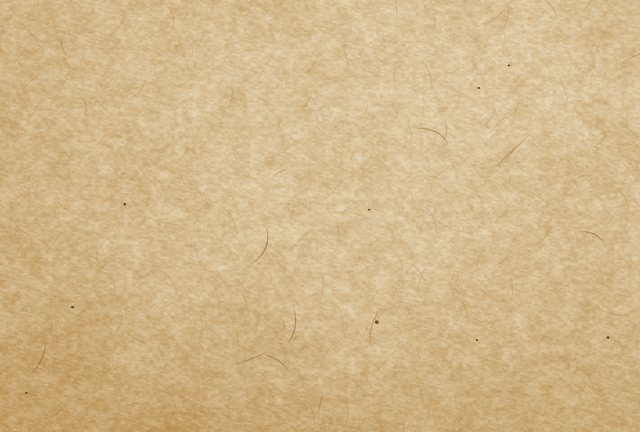
A Shadertoy shader for this texture:

```glsl
// Draws a sheet of tan recycled kraft paper with fine fibres, rare specks and soft shading.

const vec3 PAPER_LIGHT  = vec3(0.855, 0.765, 0.605);
const vec3 PAPER_DARK   = vec3(0.760, 0.620, 0.400);
const vec3 FIBRE_TAN    = vec3(0.700, 0.500, 0.250);
const vec3 FIBRE_BROWN  = vec3(0.560, 0.350, 0.140);
const vec3 FIBRE_PALE   = vec3(0.920, 0.850, 0.710);
const vec3 SPECK_BROWN  = vec3(0.400, 0.210, 0.080);

const vec2  LIGHT_CENTRE  = vec2(0.66, 0.74);  // share of the canvas
const float LIGHT_FALLOFF = 1.25;
const float GRAIN_AMOUNT  = 0.55;
const float MOTTLE_AMOUNT = 0.34;
const float CLOUD_AMOUNT  = 0.22;
const float EDGE_SOFTNESS = 0.0014;            // share of the canvas height
const float STEEP = 1.40;                      // main fibre direction, radians
const float FLAT  = -0.10;

vec3 hash3(vec2 cell, float seed) {
    vec3 p = fract(vec3(cell.xyx + seed * 17.3) * vec3(0.1031, 0.1030, 0.0973));
    p += dot(p, p.yxz + 33.33);
    return fract((p.xxy + p.yzz) * p.zyx);
}

float noise(vec2 p, float seed) {
    vec2 i = floor(p), f = fract(p);
    f = f * f * (3.0 - 2.0 * f);
    float low  = mix(hash3(i, seed).x, hash3(i + vec2(1, 0), seed).x, f.x);
    float high = mix(hash3(i + vec2(0, 1), seed).x, hash3(i + vec2(1, 1), seed).x, f.x);
    return mix(low, high, f.y) - 0.5;
}

float softness() {
    return max(EDGE_SOFTNESS, 0.6 / iResolution.y);
}

// Coverage of curved, tapered hairs, at most one per grid cell.
float fibres(vec2 p, float size, float width, float density, float angle, float spread, float seed) {
    vec2 home = floor(p / size);
    float cover = 0.0;
    for (int y = -1; y <= 1; y++)
    for (int x = -1; x <= 1; x++) {
        vec2 cell = home + vec2(x, y);
        vec3 place = hash3(cell, seed);
        vec3 form = hash3(cell, seed + 5.0);
        if (place.z > density) continue;
        float turn = angle + (form.x - 0.5) * spread;
        float c = cos(turn), s = sin(turn);
        vec2 q = p - (cell + place.xy) * size;
        q = vec2(c * q.x + s * q.y, c * q.y - s * q.x);
        float halfLength = size * mix(0.20, 0.60, form.y);
        float along = q.x / halfLength;
        float bend = (form.z - 0.5) * halfLength * 0.7;
        float gap = abs(q.y - bend * (along * along - 0.3));
        float taper = max(1.0 - along * along, 0.0);
        float hair = 1.0 - smoothstep(0.0, width + softness(), gap);
        cover = max(cover, hair * sqrt(taper) * mix(0.35, 1.0, form.z));
    }
    return cover;
}

// Coverage of small, slightly oval dark specks.
float specks(vec2 p, float size, float radius, float density, float seed) {
    vec2 cell = floor(p / size);
    vec3 place = hash3(cell, seed);
    vec3 form = hash3(cell, seed + 3.0);
    vec2 q = p - (cell + 0.1 + 0.8 * place.xy) * size;
    q.y *= mix(1.0, 1.5, form.x);
    float r = radius * mix(0.55, 1.0, form.y);
    float dot_ = 1.0 - smoothstep(r - softness(), r + softness(), length(q));
    return dot_ * step(place.z, density);
}

void mainImage(out vec4 fragColor, in vec2 fragCoord) {
    vec2 uv = fragCoord / iResolution.xy;
    vec2 p = fragCoord / iResolution.y;

    // Broad light, clouds, mottling and horizontally stretched grain
    vec2 away = (uv - LIGHT_CENTRE) * vec2(0.95, 1.0);
    float tone = 1.02 - LIGHT_FALLOFF * dot(away, away);
    tone += CLOUD_AMOUNT * (noise(p * 5.0, 1.0) + 0.7 * noise(p * 13.0, 2.0));
    tone += MOTTLE_AMOUNT * (noise(p * vec2(34.0, 42.0), 3.0) + noise(p * vec2(70.0, 95.0), 4.0));
    vec2 slanted = p + vec2(0.0, 0.2 * p.x);
    tone += GRAIN_AMOUNT * noise(slanted * vec2(120.0, 230.0), 6.0);
    tone += 0.6 * GRAIN_AMOUNT * noise(p * vec2(260.0, 310.0), 7.0);
    vec3 colour = mix(PAPER_DARK, PAPER_LIGHT, tone);

    // Pale flat hairs, then dense faint tan ones
    colour = mix(colour, FIBRE_PALE, 0.32 * fibres(p, 0.030, 0.0012, 0.55, FLAT, 1.6, 11.0));
    colour = mix(colour, FIBRE_TAN, 0.24 * fibres(p, 0.034, 0.0012, 0.65, STEEP, 2.6, 23.0));
    colour = mix(colour, FIBRE_TAN, 0.36 * fibres(p, 0.065, 0.0014, 0.50, STEEP, 1.8, 37.0));

    // Rare strong fibres and specks
    colour = mix(colour, FIBRE_BROWN, 0.60 * fibres(p, 0.090, 0.0014, 0.11, STEEP, 3.0, 41.0));
    colour = mix(colour, SPECK_BROWN, 0.85 * specks(p, 0.190, 0.0046, 0.26, 53.0));

    fragColor = vec4(clamp(colour, 0.0, 1.0), 1.0);
}
```
